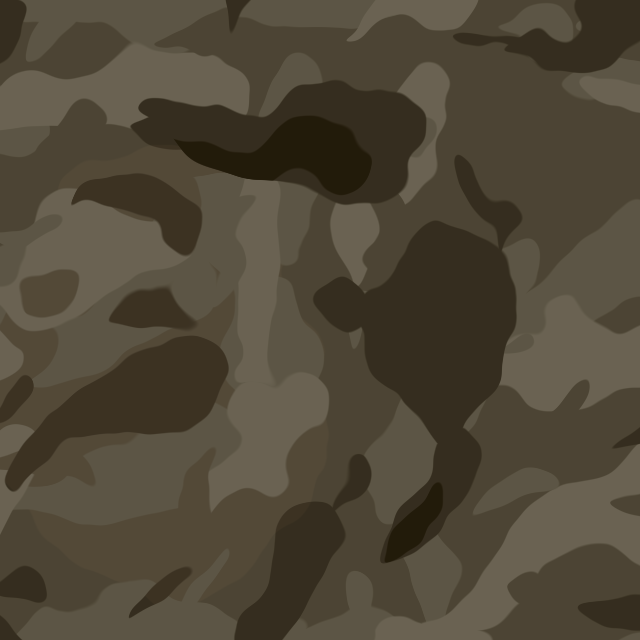
This pattern is drawn by a three.js fragment shader. Its source:

```glsl
// Woodland camouflage: flat, warped earth-tone patches in overlapping layers.
varying vec2 vUv;

#define BASE vec3(0.298, 0.267, 0.202)
#define MID vec3(0.362, 0.335, 0.270)
#define LIGHT vec3(0.415, 0.386, 0.322)
#define DARK vec3(0.208, 0.178, 0.120)
#define DEEP vec3(0.135, 0.105, 0.040)
#define BROWN_TINT vec3(0.026, 0.018, 0.015)
#define WARP 0.095      // broad bending of the patches
#define WOBBLE 0.058    // lobes and notches along the outlines
#define RIPPLE 0.011    // small scallops on the outlines
#define EDGE 0.0018     // half width of the smoothed outline
#define TAPER 0.45      // how much patches narrow towards one end

vec2 hash22(vec2 p) {
  vec3 q = fract(p.xyx * vec3(0.1031, 0.1030, 0.0973));
  q += dot(q, q.yzx + 33.33);
  return fract((q.xx + q.yz) * q.zy);
}

// Two-channel value noise centred on zero
vec2 noise2(vec2 p) {
  vec2 i = floor(p), f = fract(p);
  f = f * f * f * (f * (f * 6.0 - 15.0) + 10.0);
  vec2 low = mix(hash22(i), hash22(i + vec2(1.0, 0.0)), f.x);
  vec2 high = mix(hash22(i + vec2(0.0, 1.0)), hash22(i + 1.0), f.x);
  return mix(low, high, f.y) - 0.5;
}

vec2 warp(vec2 p, float seed) {
  vec2 shift = vec2(seed * 17.3, seed * 9.7);
  vec2 bent = p + WARP * noise2(p * 5.0 + shift);
  return bent + WOBBLE * noise2(p * 12.0 + shift + 40.0)
              + RIPPLE * noise2(p * 28.0 + shift + 80.0);
}

// Approximate signed distance to an ellipse narrowing along x
float taperedEllipse(vec2 q, vec2 radii) {
  radii.y *= 1.0 + TAPER * clamp(q.x / radii.x, -1.0, 1.0);
  float k0 = length(q / radii);
  float k1 = length(q / (radii * radii));
  return k0 * (k0 - 1.0) / max(k1, 0.001);
}

// Patches lie flat along the top and sides, upright around the middle
float patchAngle(vec2 centre, float jitter) {
  bool flatZone = abs(centre.x - 0.55) > 0.25 || centre.y > 0.72;
  return (flatZone ? 0.25 : 1.42) + (jitter - 0.5) * 0.8;
}

float cover(float d) {
  return 1.0 - smoothstep(-EDGE, EDGE, d);
}

// Mask of count patches, evenly spread and wrapped, totalling the given area
float patches(vec2 uv, vec2 start, int count, float area, float seed) {
  vec2 p = warp(uv, seed);
  float d = 1.0;
  for (int i = 0; i < 16; i++) {
    if (i >= count) break;
    float n = float(i);
    vec2 centre = fract(start + n * vec2(0.7549, 0.5698));
    vec2 rnd = hash22(vec2(n + 3.0, seed * 7.0 + 5.0));
    float size = 0.35 + 1.3 * fract(n * 0.618 + 0.3);
    float aspect = mix(1.8, 4.4, rnd.x);
    float patchArea = size * area / float(count) / 3.1416;
    vec2 radii = sqrt(patchArea * vec2(aspect, 1.0 / aspect));
    float angle = patchAngle(centre, rnd.y);
    float c = cos(angle), s = sin(angle);
    vec2 q = fract(p - centre + 0.5) - 0.5;
    q = vec2(c * q.x + s * q.y, c * q.y - s * q.x);
    d = min(d, taperedEllipse(q, radii));
  }
  return cover(d);
}

void main() {
  vec2 uv = vUv;

  // Olive ground with a warmer brown region on the left
  vec2 toBrown = (warp(uv, 9.0) - vec2(0.25, 0.42)) * vec2(1.0, 0.8);
  vec3 tint = BROWN_TINT * cover(length(toBrown) - 0.27);
  vec3 col = BASE + tint;

  // Pale patches, then ground-coloured gaps cut into them
  col = mix(col, MID, patches(uv, vec2(0.42, 0.42), 10, 0.34, 1.0));
  col = mix(col, LIGHT, patches(uv, vec2(0.12, 0.58), 8, 0.24, 2.0));
  col = mix(col, BASE + tint, patches(uv, vec2(0.30, 0.66), 11, 0.08, 3.0));

  // Small loose spots, pale and dark
  col = mix(col, MID, patches(uv, vec2(0.80, 0.93), 12, 0.05, 6.0));
  col = mix(col, DARK + tint, patches(uv, vec2(0.24, 0.52), 9, 0.035, 7.0));

  // Large dark patches with a few near-black cores
  vec2 darkStart = vec2(0.67, 0.22);
  float dark = patches(uv, darkStart, 7, 0.215, 4.0);
  float deep = patches(uv + vec2(0.02, 0.025), darkStart, 2, 0.018, 4.0);
  col = mix(col, DARK + tint, dark);
  col = mix(col, DEEP, deep * dark);

  gl_FragColor = vec4(col, 1.0);
}
```
